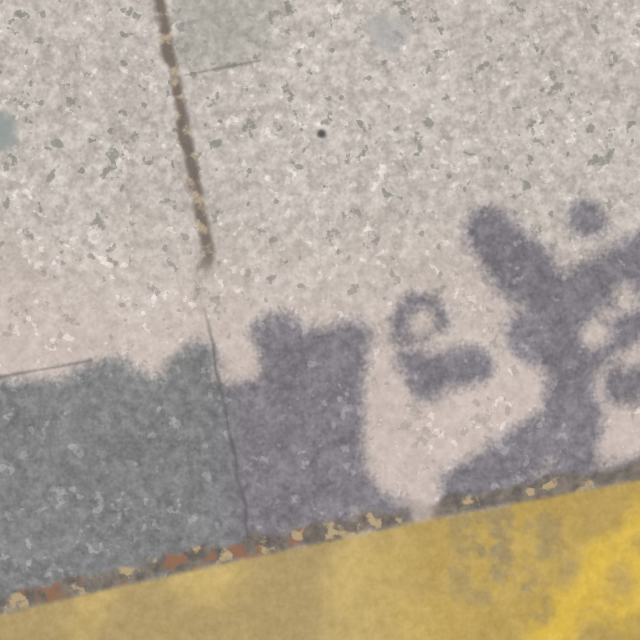
A Shadertoy shader for this texture:

```glsl
// Sunlit concrete paving with soft leaf shadows above a worn yellow kerb stripe.
// Capsule distances blend into shadows; value noise gives grain, stains and grit,
// and curved lines place the slab joints and the kerb gap.

float hash(vec2 p) {
    vec3 q = fract(p.xyx * vec3(.1031, .1030, .0973));
    q += dot(q, q.yzx + 33.33);
    return fract((q.x + q.y) * q.z);
}

float noise(vec2 p) {
    vec2 i = floor(p), f = fract(p);
    f = f * f * (3. - 2. * f);
    return mix(mix(hash(i), hash(i + vec2(1, 0)), f.x),
               mix(hash(i + vec2(0, 1)), hash(i + 1.), f.x), f.y);
}

float fbm(vec2 p) {
    float sum = 0., amp = .53;
    for (int i = 0; i < 4; i++) {
        sum += amp * noise(p);
        p = mat2(1.6, 1.2, -1.2, 1.6) * p + 7.3;
        amp *= .5;
    }
    return sum;
}

float disc(vec2 p, float x, float y, float r) { return length(p - vec2(x, y)) - r; }

float capsule(vec2 p, vec4 ends, float r) {
    vec2 a = p - ends.xy, b = ends.zw - ends.xy;
    return length(a - b * clamp(dot(a, b) / dot(b, b), 0., 1.)) - r;
}

float box(vec2 p, vec2 c, vec2 size) {
    vec2 q = abs(p - c) - size;
    return length(max(q, 0.)) + min(max(q.x, q.y), 0.);
}

float join(float a, float b) {
    float h = max(.022 - abs(a - b), 0.);
    return min(a, b) - h * h * 11.;
}

void leaf(inout float d, vec2 p, vec4 ends, float r) { d = join(d, capsule(p, ends, r)); }

// 1 inside the distance, fading to 0 across a soft rim
float fill(float d, float soft) { return 1. - smoothstep(-soft, soft, d); }

float shadowDistance(vec2 p) {
    // Broad mass across the joint
    float d = max(p.y - .405 - .04 * p.x, p.x - .325);
    leaf(d, p, vec4(.13, .4, .18, .418), .026);
    leaf(d, p, vec4(.285, .415, .31, .44), .03);
    d = join(d, box(p, vec2(.41, .2), vec2(.14, .205)));
    d = join(d, box(p, vec2(.487, .35), vec2(.082, .135)));
    leaf(d, p, vec4(.43, .48, .452, .48), .029);
    d = join(d, disc(p, .555, .475, .024));
    leaf(d, p, vec4(.54, .25, .61, .19), .03);
    // Curled sprig
    float curl = abs(disc(p, .658, .495, .034)) - .012;
    d = join(d, max(curl, dot(p - vec2(.658, .48), vec2(.5, -.85)) - .012));
    leaf(d, p, vec4(.645, .435, .664, .4), .025);
    leaf(d, p, vec4(.68, .42, .74, .428), .029);
    // Leaf cluster
    leaf(d, p, vec4(.77, .632, .81, .58), .043);
    leaf(d, p, vec4(.82, .575, .875, .52), .044);
    d = join(d, disc(p, .916, .658, .029));
    leaf(d, p, vec4(.91, .545, 1.01, .6), .04);
    leaf(d, p, vec4(.835, .475, .91, .45), .041);
    leaf(d, p, vec4(.9, .53, .89, .39), .036);
    leaf(d, p, vec4(.95, .47, 1.01, .495), .027);
    leaf(d, p, vec4(.97, .395, 1.02, .41), .027);
    leaf(d, p, vec4(.73, .24, .9, .345), .039);
    leaf(d, p, vec4(.89, .38, .9, .28), .037);
    leaf(d, p, vec4(.72, .215, 1.02, .265), .022);
    // Sun flecks among the leaves
    return max(d, -min(disc(p, .93, .477, .021), disc(p, .975, .535, .023)));
}

void mainImage(out vec4 fragColor, in vec2 fragCoord) {
    vec2 p = fragCoord / iResolution.xy, turned = mat2(.8, .6, -.6, .8) * p;
    float blotch = fbm(p * 9.), stain = fbm(p * 28. + 4.), coarse = fbm(turned * 85.);
    float fine = noise(turned * 220.) - .5, wobble = (stain - .5) * .04;
    float upper = smoothstep(.38, .75, p.y + .12 * (blotch - .5));

    // Concrete with aggregate, dark pits and pale chips
    float grain = (coarse - .5) * .22 + fine * .08;
    vec3 col = mix(vec3(.80, .745, .715), vec3(.765, .735, .705), upper);
    col += (blotch - .5) * .05 + grain * mix(.45, 1., upper);
    float pits = smoothstep(.66, .77, fbm(turned * 62. + 31.));
    col = mix(col, vec3(.5, .5, .48), pits * mix(.25, .6, upper));
    col += .09 * smoothstep(.68, .78, fbm(turned * 70. + 9.));
    col = mix(col, vec3(.35), fill(disc(p, .503, .791, .005) + wobble * .2, .004));

    // Cool worn patches
    float corner = max(.837 + .2 * p.x - p.y, abs(p.x - .347) - .072);
    col = mix(col, vec3(.64, .63, .6) + grain * .5, .6 * fill(corner + wobble, .025));
    col = mix(col, vec3(.57, .6, .59), .8 * fill(disc(p, -.005, .8, .037) + wobble, .009));
    col = mix(col, vec3(.65), .6 * fill(disc(p, .602, .945, .025) + wobble, .012));

    // Leaf shadows over the aggregate
    float shade = fill(shadowDistance(p) + wobble * .45 + fine * .006, .016);
    vec3 shadeCol = mix(vec3(.495, .5, .5), vec3(.505, .49, .515), smoothstep(.3, .4, p.x));
    col = mix(col, shadeCol + grain * .75 + (blotch - .5) * .07, shade * .96);
    col += .1 * shade * smoothstep(.66, .78, fbm(turned * 55. + 3.));

    // Long joint: wide and gritty above, a thin crack below
    float jog = smoothstep(.55, .61, p.y);
    float joint = abs(p.x - mix(.4225, .448, jog) + .2 * p.y - wobble * .3);
    vec3 grit = mix(vec3(.44, .4, .37), vec3(.69, .62, .52), smoothstep(.45, .8, coarse));
    col = mix(col, grit, jog * .85 * fill(joint - .009 + wobble * .2, .006));
    col = mix(col, vec3(.36), .75 * fill(p.y - .5, .06) * fill(joint - .002, .005));

    // Short cross cracks
    float crack = min(capsule(p, vec4(.29, .883, .404, .905), .001),
                      capsule(p, vec4(-.01, .409, .143, .437), .002));
    col = mix(col, vec3(.44, .43, .41), .7 * fill(crack + wobble * .2, .004));

    // Yellow stripe with scuffs and fresh paint
    float kerb = p.y - .069 - .235 * p.x + .025 * p.x * p.x + wobble * .25;
    vec3 paint = mix(vec3(.69, .6, .42), vec3(.79, .69, .45), smoothstep(.3, .7, blotch));
    paint = mix(paint, vec3(.74, .62, .31), .55 * smoothstep(.5, .75, p.x));
    float scuff = smoothstep(.42, .66, stain) * fill(disc(p, .79, .14, .1), .1);
    paint = mix(paint, vec3(.59, .53, .43), scuff * .7);
    float fresh = min(capsule(p, vec4(.86, .01, 1, .19), .025), abs(disc(p, .97, .09, .045)) - .018);
    paint = mix(paint, vec3(.88, .74, .31), .85 * fill(fresh + wobble * 1.5, .025));
    col = mix(col, paint + grain * .35, fill(kerb + .027, .009));

    // Debris in the kerb gap
    vec3 debris = mix(vec3(.34, .32, .31), vec3(.6, .55, .49), coarse);
    float flake = smoothstep(.56, .7, fbm(turned * 48. + 12.));
    debris = mix(debris, vec3(.58, .42, .33), flake * fill(p.x - .55, .05));
    debris = mix(debris, vec3(.74, .65, .5), smoothstep(.6, .75, fbm(turned * 44. + 50.)));
    float gap = .9 - .6 * fill(abs(p.x - .655) - .025, .015);
    col = mix(col, debris, gap * fill(abs(kerb + .013) - .013 + wobble * .5, .007));

    fragColor = vec4(clamp(col, 0., 1.), 1);
}
```
